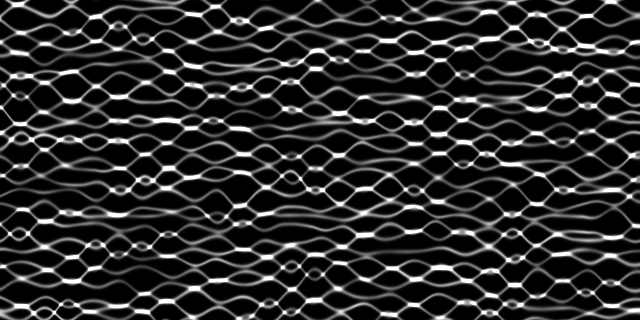
Reproduce this pattern procedurally as a Shadertoy shader.

```glsl
const float ROWS = 28.0;          // strands per canvas height
const float WAVES = 6.5;          // wave periods per canvas height
const float STRAND_WIDTH = 0.165; // glow radius, in rows
const float WIDTH_SPREAD = 0.45;  // share by which the radius varies
const float STRAND_LIGHT = 0.48;  // brightness of a single strand
const float SWING_MEAN = 0.42;    // wave height, in rows; 0.5 makes strands touch
const float SWING_SPREAD = 0.95;
const float DRIFT = 1.15;         // slow vertical wander, in rows
const float PHASE_DRIFT = 0.7;    // sideways wander of the knots, in radians
const float BEADING = 0.35;       // fine light variation along a strand
const float SHADING = 0.4;        // broad light variation along a strand
const float PI = 3.14159265;

vec2 gradientAt(vec2 cell) {
    vec3 q = fract(cell.xyx * vec3(0.1031, 0.1030, 0.0973));
    q += dot(q, q.yzx + 33.33);
    float angle = 2.0 * PI * fract((q.x + q.y) * q.z);
    return vec2(cos(angle), sin(angle));
}

float gradientNoise(vec2 p) {
    vec2 i = floor(p), f = p - i;
    vec2 u = f * f * f * (f * (f * 6.0 - 15.0) + 10.0);
    vec2 e = vec2(1.0, 0.0);
    float low = mix(dot(gradientAt(i), f), dot(gradientAt(i + e), f - e), u.x);
    float high = mix(dot(gradientAt(i + e.yx), f - e.yx),
                     dot(gradientAt(i + 1.0), f - 1.0), u.x);
    return mix(low, high, u.y);
}

// Height of a strand in rows; neighbours swing in opposite phase
float strandHeight(float x, float row) {
    float swing = SWING_MEAN
        + SWING_SPREAD * gradientNoise(vec2(x * 4.5 + 7.3, row * 0.37 + 11.2));
    float phase = 2.0 * PI * WAVES * x + PI * row
        + PHASE_DRIFT * gradientNoise(vec2(x * 2.5 + 31.7, row * 0.23 + 4.6));
    float drift = DRIFT * gradientNoise(vec2(x * 3.4 + 53.1, row * 0.61 + 20.4));
    return row + drift + clamp(swing, 0.04, 0.88) * cos(phase + 0.5);
}

float strandGlow(vec2 p, float row) {
    float spread = gradientNoise(vec2(p.x * 6.0 + 17.4, row * 0.77 + 43.8));
    float width = STRAND_WIDTH * (1.0 + WIDTH_SPREAD * spread);
    float d = (p.y - strandHeight(p.x, row)) / width;
    float bead = gradientNoise(vec2(p.x * 14.0 + 3.9, row * 0.83 + 71.5));
    float shade = gradientNoise(vec2(p.x * 3.0 + 61.2, row * 0.43 + 9.7));
    return (1.0 + BEADING * bead + SHADING * shade) * exp(-0.5 * d * d);
}

void mainImage(out vec4 fragColor, in vec2 fragCoord) {
    vec2 p = fragCoord / iResolution.y;
    p.y *= ROWS;

    // Add up the nearby strands
    float glow = 0.0;
    float nearest = floor(p.y + 0.5);
    for (int k = -3; k <= 3; k++) {
        glow += strandGlow(p, nearest + float(k));
    }

    // Squaring turns overlaps into bright knots
    float light = min(STRAND_LIGHT * glow * glow, 1.0);
    fragColor = vec4(vec3(light), 1.0);
}
```
